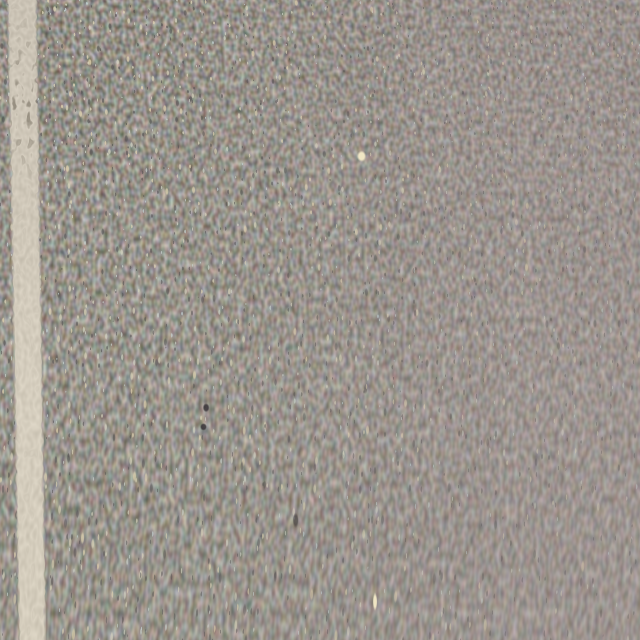
Write a three.js fragment shader that draws this texture.

```glsl
// Worn grey asphalt with a pale painted stripe leaning down its left side.
// Gradient noise, stretched more towards the bottom, makes the grain;
// jittered cells scatter glinting chips and dark pits over it.
varying vec2 vUv;

vec2 hash2(vec2 p) {
  vec3 q = fract(vec3(p.xyx) * vec3(0.1031, 0.1030, 0.0973));
  q += dot(q, q.yzx + 33.33);
  return fract((q.xx + q.yz) * q.zy);
}

float cornerSlope(vec2 cell, vec2 offset) {
  float angle = 6.2832 * hash2(cell).x;
  return dot(vec2(cos(angle), sin(angle)), offset);
}

float gradientNoise(vec2 p) {
  vec2 i = floor(p), f = fract(p);
  vec2 u = f * f * f * (f * (f * 6.0 - 15.0) + 10.0);
  vec2 e = vec2(1.0, 0.0);
  return mix(mix(cornerSlope(i, f), cornerSlope(i + e, f - e), u.x),
             mix(cornerSlope(i + e.yx, f - e.yx), cornerSlope(i + 1.0, f - 1.0), u.x), u.y);
}

// One jittered chip per cell; x is coverage, y is a random tone.
vec2 chips(vec2 p, float density) {
  vec2 cell = floor(p);
  vec2 seed = hash2(cell + 71.0);
  vec2 center = 0.25 + 0.5 * hash2(cell + 19.0);
  float radius = mix(0.10, 0.20, seed.y);
  float d = length((fract(p) - center) * vec2(1.15, 0.85));
  return vec2((1.0 - smoothstep(radius * 0.4, radius, d)) * step(seed.x, density), seed.y);
}

// Soft elliptical mask for a single stone.
float stone(vec2 p, vec2 center, vec2 size) {
  return 1.0 - smoothstep(0.6, 1.3, length((p - center) / size));
}

void main() {
  vec2 uv = vUv;

  // Foreshortened ground: grains are rounder at the top, longer below.
  vec2 ground = vec2(uv.x - 0.05 * uv.y * (1.0 - uv.y), 0.36 * uv.y + 0.19 * uv.y * uv.y);
  float fine = gradientNoise(ground * 165.0);
  float medium = gradientNoise(ground * 95.0 + 37.0);
  float broad = gradientNoise(uv * vec2(9.0, 4.0) + 5.0);
  float tint = gradientNoise(ground * 120.0 + 211.0);
  float tint2 = gradientNoise(ground * 130.0 + 407.0);

  // Coarse and cool on the left, smoother and rosier on the right.
  float contrast = mix(1.2, 0.72, smoothstep(0.1, 0.95, uv.x)) * mix(0.9, 1.12, uv.y);
  vec3 color = mix(vec3(0.595, 0.578, 0.545), vec3(0.615, 0.582, 0.565), smoothstep(0.2, 0.9, uv.x));
  color += 0.018 * broad - 0.012 * smoothstep(0.6, 1.0, uv.y);
  color += contrast * (0.17 * fine + 0.11 * medium);
  color += contrast * (tint * vec3(0.07, -0.01, -0.06) + tint2 * vec3(0.03, -0.04, 0.04));

  // Scattered bright chips and dark pits in two sizes.
  for (int i = 0; i < 2; i++) {
    float layer = float(i);
    vec2 p = ground * mix(52.0, 85.0, layer) + layer * 13.7;
    vec2 glint = chips(p + 3.3, mix(0.28, 0.12, uv.x));
    vec2 pit = chips(p + 130.6, 0.20);
    vec3 glintColor = mix(vec3(0.76, 0.82, 0.83), vec3(0.88, 0.82, 0.68), glint.y);
    color = mix(color, glintColor, glint.x * 0.6 * contrast);
    color = mix(color, vec3(0.34, 0.33, 0.33), pit.x * 0.5 * contrast);
  }

  // Painted stripe with slightly crumbled edges and faint dirt.
  float center = mix(0.0505, 0.0345, uv.y);
  float halfWidth = mix(0.0198, 0.0216, uv.y);
  float edge = abs(uv.x - center) - halfWidth + 0.004 * fine + 0.002 * medium;
  vec3 paint = mix(vec3(0.85, 0.82, 0.755), vec3(0.81, 0.78, 0.725), uv.y);
  paint += 0.07 * fine + 0.05 * medium + 0.02 * broad;
  float dirtBand = exp(-pow((uv.y - 0.84) / 0.09, 2.0));
  paint -= (0.05 + 0.2 * dirtBand) * smoothstep(0.12, 0.45, medium + 0.4 * fine);
  color = mix(color, paint, 1.0 - smoothstep(-0.002, 0.0025, edge));

  // A few larger stones: pale ones right of the middle, dark ones to its left.
  float pale = stone(uv, vec2(0.565, 0.756), vec2(0.0062, 0.0075));
  pale = max(pale, stone(uv, vec2(0.586, 0.060), vec2(0.003, 0.012)));
  float dark = stone(uv, vec2(0.322, 0.363), vec2(0.0045, 0.006));
  dark = max(dark, stone(uv, vec2(0.318, 0.333), vec2(0.0045, 0.005)));
  dark = max(dark, 0.7 * stone(uv, vec2(0.462, 0.187), vec2(0.004, 0.010)));
  color = mix(color, vec3(0.94, 0.90, 0.77), pale);
  color = mix(color, vec3(0.22, 0.20, 0.22), dark * 0.85);

  gl_FragColor = vec4(clamp(color, 0.0, 1.0), 1.0);
}
```
